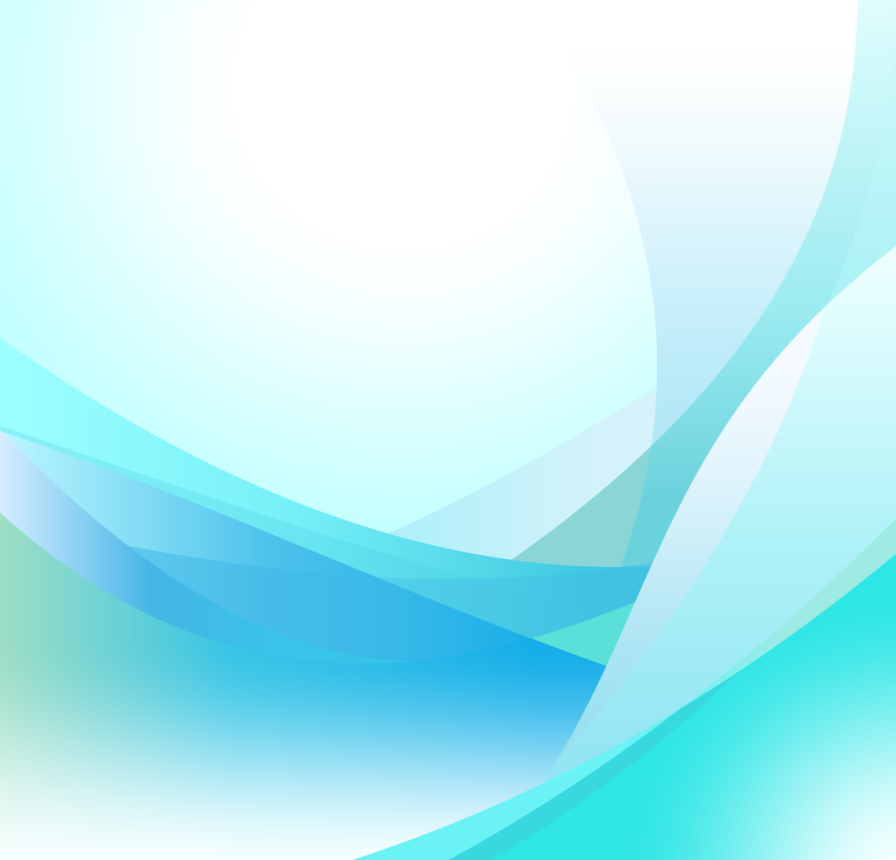
A Shadertoy shader for this background:

```glsl
#define EDGE_WIDTH 1.2
#define GLOW_CENTER vec2(0.45, 0.90)
#define GLOW_INNER 0.15
#define GLOW_OUTER 0.62
#define FLOOR_FADE 0.26
#define PALE vec3(0.97, 1.0, 1.0)
#define AQUA vec3(0.42, 0.95, 0.96)
#define TEAL vec3(0.18, 0.90, 0.90)
#define DEEP_BLUE vec3(0.08, 0.68, 0.91)
#define SOFT_BLUE vec3(0.25, 0.72, 0.90)

float saturate(float v) { return clamp(v, 0.0, 1.0); }

// Cubic through four values spaced evenly over 0..1
float curve(float t, vec4 v) {
    float s = 3.0 * t, a = s - 1.0, b = s - 2.0, c = s - 3.0;
    return dot(v, vec4(-a * b * c / 6.0, s * b * c / 2.0, -s * a * c / 2.0, s * a * b / 6.0));
}

// Smooth coverage of the side where d is positive
float cover(float d) {
    return saturate(0.5 + d / (EDGE_WIDTH * max(fwidth(d), 1e-5)));
}

// Three colour stops at 0, middle and end
vec3 ramp(vec3 a, vec3 b, vec3 c, float middle, float end, float t) {
    vec3 start = mix(a, b, saturate(t / middle));
    return mix(start, c, saturate((t - middle) / (end - middle)));
}

// Upper background: glow, oval rim and tall right swoosh
vec3 backdrop(vec2 p) {
    float rim = cover(p.x - curve(p.y, vec4(0.495, 0.690, 0.727, 0.592)));
    float swoosh = cover(p.x - curve(p.y, vec4(-0.104, 0.549, 0.870, 0.957)));
    float outer = cover(p.x - curve(p.y, vec4(0.391, 0.729, 0.932, 1.0)));
    float haze = cover(curve(p.x, vec4(0.295, 0.339, 0.508, 0.729)) - p.y);

    float glow = smoothstep(GLOW_INNER, GLOW_OUTER, distance(p, GLOW_CENTER));
    vec3 color = mix(vec3(1.0), vec3(0.74, 1.0, 1.0), glow);
    vec3 hazeColor = mix(vec3(0.68, 0.94, 0.98), vec3(0.84, 0.95, 0.98), smoothstep(0.4, 0.72, p.x));
    color = mix(color, hazeColor, haze);

    vec3 veil = mix(vec3(0.70, 0.91, 0.97), vec3(1.0), smoothstep(0.46, 0.98, p.y));
    color = mix(color, veil, rim);

    vec3 sweep = ramp(vec3(0.42, 0.82, 0.86), vec3(0.60, 0.92, 0.94), vec3(0.88, 0.99, 0.99),
                      0.21, 0.58, p.y - 0.42);
    sweep = mix(vec3(0.54, 0.84, 0.84), sweep, rim);
    sweep = mix(sweep, vec3(0.75, 0.98, 0.99), 0.35 * outer);
    return mix(color, sweep, swoosh);
}

// Overlapping waves that sweep in from the left
vec3 addWaves(vec3 color, vec2 p) {
    float crest = curve(p.x, vec4(0.607, 0.415, 0.341, 0.404));
    float second = curve(p.x, vec4(0.505, 0.388, 0.291, 0.241));
    float slope = curve(p.x, vec4(0.499, 0.366, 0.229, 0.133));
    float tongue = curve(p.x, vec4(0.397, 0.336, 0.337, 0.431));
    float bandTop = curve(p.x, vec4(0.501, 0.255, 0.285, 0.648));
    float bandBase = curve(p.x, vec4(0.404, 0.233, 0.283, 0.458));

    vec3 crestColor = ramp(vec3(0.62, 1.0, 1.0), vec3(0.46, 0.94, 0.97), vec3(0.25, 0.79, 0.88),
                           0.33, 0.65, p.x);
    color = mix(color, crestColor, cover(crest - p.y));
    color = mix(color, vec3(0.27, 0.79, 0.87), 0.25 * cover(second - p.y));
    color = mix(color, SOFT_BLUE, 0.35 * cover(tongue - p.y));
    color = mix(color, vec3(0.35, 0.88, 0.85), cover(bandBase - p.y));

    vec3 slopeColor = ramp(vec3(0.74, 0.97, 1.0), vec3(0.30, 0.76, 0.92), DEEP_BLUE,
                           0.30, 0.62, p.x);
    slopeColor = mix(slopeColor, SOFT_BLUE, 0.55 * cover(tongue - p.y) * (1.0 - smoothstep(0.3, 0.6, p.x)));
    color = mix(color, slopeColor, cover(slope - p.y));

    vec3 bandColor = ramp(vec3(0.84, 0.93, 1.0), vec3(0.27, 0.71, 0.90), vec3(0.22, 0.77, 0.91),
                          0.17, 0.32, p.x);
    color = mix(color, bandColor, cover(min(bandTop, slope) - p.y));

    // Floor fades to pale at the bottom
    vec3 ground = ramp(vec3(0.62, 0.87, 0.77), vec3(0.21, 0.77, 0.90), DEEP_BLUE, 0.26, 0.6, p.x);
    ground = mix(PALE, ground, smoothstep(-0.02, FLOOR_FADE, p.y));
    return mix(color, ground, cover(min(bandBase, slope) - p.y));
}

// Pale leaf rising to the right edge
vec3 addLeaf(vec3 color, vec2 p) {
    float leaf = cover(p.x - curve(p.y, vec4(0.540, 0.723, 0.945, 1.562)));
    float fold = cover(p.x - curve(p.y, vec4(0.521, 0.781, 0.927, 0.951)));
    vec3 front = mix(vec3(0.58, 0.87, 0.94), vec3(0.96, 0.98, 1.0), smoothstep(0.06, 0.62, p.y));
    vec3 back = ramp(vec3(0.58, 0.90, 0.95), vec3(0.69, 0.95, 0.97), vec3(0.93, 1.0, 1.0),
                     0.26, 0.58, p.y - 0.12);
    return mix(color, mix(front, back, fold), leaf);
}

// Crossing ribbons and the bright lower right corner
vec3 addRibbons(vec3 color, vec2 p) {
    float first = curve(p.x, vec4(-0.084, -0.019, 0.121, 0.356));
    float second = curve(p.x, vec4(-0.192, -0.084, 0.106, 0.397));
    float third = curve(p.x, vec4(-0.220, -0.111, 0.081, 0.417));
    vec3 ribbon = mix(AQUA, vec3(0.62, 0.92, 0.89), smoothstep(0.74, 0.90, p.x));
    color = mix(color, ribbon, cover(max(first, second) - p.y));

    float corner = 1.0 - smoothstep(0.0, 0.34, distance(p, vec2(1.02, -0.02)));
    vec3 base = mix(TEAL, PALE, corner);
    base = mix(base, vec3(0.22, 0.84, 0.87), 0.9 * cover(p.y - third));
    return mix(color, base, cover(min(first, second) - p.y));
}

void mainImage(out vec4 fragColor, in vec2 fragCoord) {
    vec2 p = fragCoord / iResolution.xy;
    vec3 color = addWaves(backdrop(p), p);
    color = addRibbons(addLeaf(color, p), p);
    fragColor = vec4(color, 1.0);
}
```
